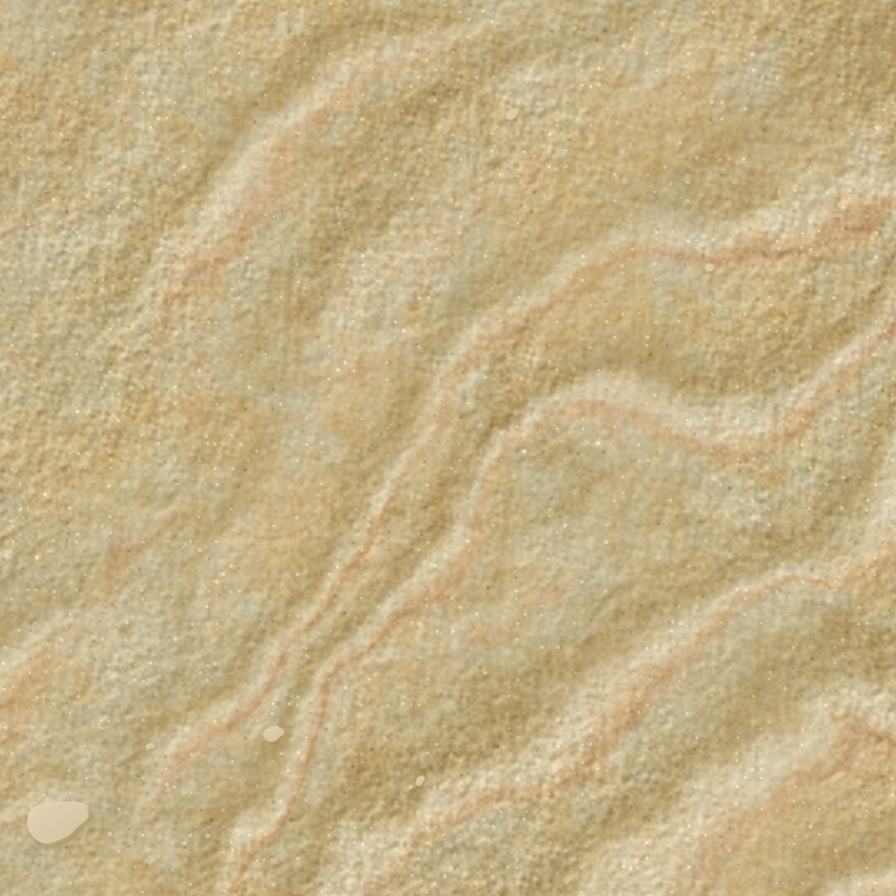
Reproduce this texture procedurally as a three.js fragment shader.

```glsl
varying vec2 vUv;

const vec3 SAND = vec3(0.785, 0.695, 0.505);
const vec3 GREY_SAND = vec3(0.775, 0.726, 0.585);
const vec3 PALE_CREST = vec3(0.845, 0.785, 0.650);
const vec3 PINK_EDGE = vec3(0.800, 0.645, 0.465);
const vec3 TROUGH = vec3(0.680, 0.585, 0.385);
const vec3 SHELL = vec3(0.890, 0.825, 0.700);

float hash(vec2 p) {
  return fract(sin(dot(p, vec2(127.1, 311.7))) * 43758.5453);
}

vec2 hash2(vec2 p) {
  return vec2(hash(p), hash(p + 37.3));
}

mat2 rotation(float angle) {
  float c = cos(angle), s = sin(angle);
  return mat2(c, -s, s, c);
}

float noise(vec2 p) {
  vec2 cell = floor(p);
  vec2 f = fract(p);
  f = f * f * (3.0 - 2.0 * f);
  float low = mix(hash(cell), hash(cell + vec2(1.0, 0.0)), f.x);
  float high = mix(hash(cell + vec2(0.0, 1.0)), hash(cell + 1.0), f.x);
  return mix(low, high, f.y);
}

// Layered noise, scaled back to 0..1
float fbm(vec2 p, float gain) {
  float sum = 0.0, total = 0.0, weight = 1.0;
  for (int i = 0; i < 4; i++) {
    sum += weight * noise(p);
    total += weight;
    weight *= gain;
    p = rotation(0.6) * p * 2.03 + 11.7;
  }
  return sum / total;
}

float bell(float x, float width) {
  return exp(-x * x / (width * width));
}

// Slope of the noise towards the light at the upper left
float relief(vec2 uv, float scale) {
  vec2 p = rotation(0.5) * uv * scale;
  vec2 toLight = vec2(-0.1, 0.48);
  return noise(p - toLight) - noise(p + toLight);
}

// Adds one set of ripples: dark trough, pale crest, pink lower edge
vec3 addRipples(vec3 color, vec2 q, float count, float bend, float amount) {
  float phase = count * q.y + bend * fbm(q * count * vec2(0.42, 0.7) + count, 0.42);
  float d = fract(phase) - 0.5;
  float strength = amount * smoothstep(0.2, 0.7, noise(q * count * vec2(0.5, 1.0) + 9.0));
  float edge = smoothstep(0.35, 0.75, noise(q * count * vec2(0.9, 1.3) + 31.0));
  float wave = 0.5 - 0.5 * cos(6.28318 * (d + 0.2));
  color = mix(color, TROUGH, wave * wave * (0.2 * amount + 0.55 * strength));
  color = mix(color, PALE_CREST, bell(d - 0.06, 0.15) * (0.2 * amount + 0.75 * strength));
  color = mix(color, PINK_EDGE, bell(d + 0.09, 0.09) * 0.55 * strength);
  return mix(color, PINK_EDGE * 0.93, bell(d + 0.11, 0.035) * 0.75 * strength * edge);
}

vec3 rippledSand(vec2 uv) {
  vec2 warp = vec2(fbm(uv * 3.6, 0.4), fbm(uv * 3.6 + 17.0, 0.4)) - 0.5;
  vec2 q = rotation(0.72) * uv + 0.22 * warp;
  float patches = smoothstep(0.35, 0.65, fbm(uv * 8.0 + 5.0, 0.75));
  vec3 color = mix(SAND, GREY_SAND, patches);
  color = addRipples(color, q + 0.04 * warp.yx, 10.0, 2.6, 0.5);
  return addRipples(color, q, 5.2, 2.2, 1.0);
}

// Small grains, one at most per cell
float glints(vec2 uv, float scale, float share) {
  vec2 p = uv * scale;
  vec2 cell = floor(p);
  vec2 center = 0.35 + 0.3 * hash2(cell + 3.1);
  float radius = mix(0.18, 0.34, hash(cell + 8.7));
  float grain = 1.0 - smoothstep(radius * 0.4, radius, length(fract(p) - center));
  return grain * step(1.0 - share, hash(cell + 21.9));
}

// Distance to a chipped oval
float shellDistance(vec2 p, float radius, float seed) {
  p = rotation(0.3 + 0.5 * hash(vec2(seed, 5.0))) * p;
  float chip = noise(p / radius * 1.3 + seed * 7.0) - 0.5;
  return length(p * vec2(0.8, 1.25)) - radius * (1.0 + 0.5 * chip);
}

vec3 addShells(vec3 color, vec2 uv) {
  for (int i = 0; i < 6; i++) {
    float seed = float(i) + 1.0;
    vec2 center = 0.06 + 0.88 * hash2(vec2(seed, seed * 2.7));
    float radius = 0.004 + 0.022 / (seed * seed);
    vec2 p = uv - center;
    float shadow = shellDistance(p - radius * vec2(0.12, -0.2), radius, seed);
    float body = shellDistance(p, radius, seed);
    float lit = clamp(0.5 + 0.35 * dot(p, vec2(-0.6, 0.8)) / radius, 0.0, 1.0);
    vec3 shellColor = SHELL * mix(0.95, 1.02, lit);
    color = mix(color, TROUGH, 0.6 * (1.0 - smoothstep(-0.002, 0.004, shadow)));
    color = mix(color, shellColor, 0.9 * (1.0 - smoothstep(-0.0015, 0.0015, body)));
  }
  return color;
}

void main() {
  vec3 color = rippledSand(vUv);

  // Packed lumps and fine grain
  float roughness = mix(0.6, 1.3, noise(vUv * 7.0 + 40.0));
  float grain = 0.035 * relief(vUv, 38.0) + 0.050 * relief(vUv + 0.3, 85.0);
  grain += 0.085 * relief(vUv, 165.0) + 0.085 * (noise(vUv * 270.0) - 0.5);
  color += grain * roughness * vec3(0.95, 1.0, 1.05);
  float tint = fbm(vUv * 45.0 + 13.0, 0.8) - 0.5;
  color += tint * vec3(0.02, 0.08, 0.17);

  // Glints and dark specks
  color += 0.12 * glints(vUv, 110.0, 0.08) * vec3(0.9, 1.0, 1.1);
  color -= 0.09 * glints(vUv + 0.37, 100.0, 0.05) * vec3(0.7, 1.0, 1.1);

  gl_FragColor = vec4(addShells(color, vUv), 1.0);
}
```
